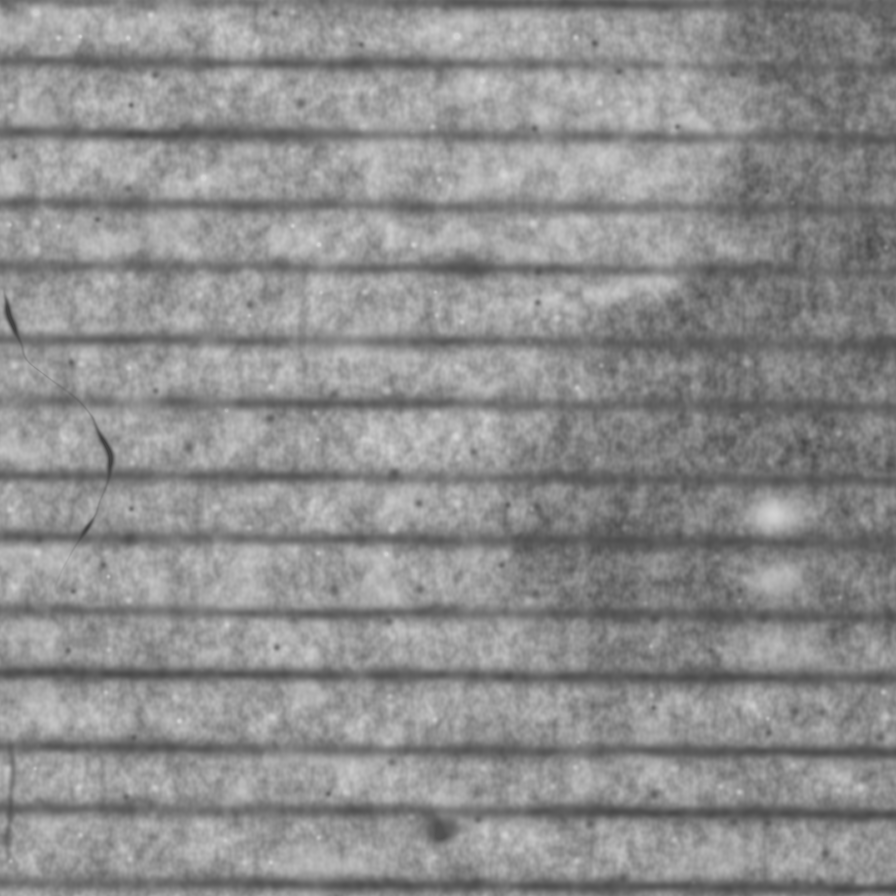
Write a three.js fragment shader that draws this texture.

```glsl
// Weathered grey concrete with horizontal grooves, a dark stain, a crack and pits.
varying vec2 vUv;

const float PI = 3.14159265;
const int GROOVES = 14;
const float PITCH = 0.0754;
const float FIRST_GROOVE = 0.0065;
const float GROOVE_WIDTH = 0.0085;
const float GROOVE_SLOPE = 0.0065;
const float LIGHT_TONE = 0.625;
const float STAIN_TONE = 0.475;
const float GROOVE_TONE = 0.31;
const float CRACK_TONE = 0.22;
const float PIT_TONE = 0.28;
const float CHALK_TONE = 0.87;

vec2 hash2(vec2 p) {
  vec3 h = fract(vec3(p.xyx) * vec3(0.1031, 0.1030, 0.0973));
  h += dot(h, h.yzx + 33.33);
  return fract((h.xx + h.yz) * h.zy);
}

// Gradient noise, about -0.7 to 0.7
float corner(vec2 cell, vec2 f, vec2 offset) {
  float angle = 2.0 * PI * hash2(cell + offset + 71.0).x;
  return dot(vec2(cos(angle), sin(angle)), f - offset);
}

float noise(vec2 p) {
  vec2 cell = floor(p), f = fract(p);
  vec2 u = f * f * f * (f * (f * 6.0 - 15.0) + 10.0);
  float near = mix(corner(cell, f, vec2(0.0)), corner(cell, f, vec2(1.0, 0.0)), u.x);
  float far = mix(corner(cell, f, vec2(0.0, 1.0)), corner(cell, f, vec2(1.0)), u.x);
  return mix(near, far, u.y);
}

float blob(vec2 p, vec2 center, vec2 radius) {
  vec2 d = (p - center) / radius;
  return exp(-dot(d, d));
}

// Soft dots, one in some of the cells
float specks(vec2 p, float cells, float share, float seed) {
  vec2 cell = floor(p * cells);
  vec2 center = 0.35 + 0.3 * hash2(cell + seed);
  vec2 pick = hash2(cell + seed + 19.0);
  float radius = mix(0.09, 0.2, pick.y);
  return step(pick.x, share) * blob(fract(p * cells), center, vec2(radius));
}

// Uneven spacing: neighbouring gaps alternate between short and long
float grooveHeight(float k, float x) {
  float alternate = -cos(PI * k) * clamp(k - 2.0, -1.0, 1.0);
  float height = FIRST_GROOVE + k * PITCH - 0.0042 + 0.0004 * (k - 7.0) + 0.0033 * alternate;
  return height + GROOVE_SLOPE * (x - 0.5) + 0.003 * noise(vec2(x * 9.0, k * 5.3));
}

float stainMask(vec2 p) {
  float edge = 0.80 - 0.14 * smoothstep(0.28, 0.36, p.y) - 0.09 * smoothstep(0.40, 0.55, p.y);
  edge += 0.07 * noise(p * 11.0) + 0.03 * noise(p * 31.0);
  return smoothstep(-0.03, 0.06, p.x - edge) * (1.0 - 0.72 * smoothstep(0.66, 0.80, p.y));
}

float crackMask(vec2 p) {
  float path = 0.006 + 0.020 * smoothstep(0.325, 0.405, p.y)
    + 0.076 * smoothstep(0.39, 0.47, p.y) + 0.020 * smoothstep(0.455, 0.52, p.y)
    - 0.068 * smoothstep(0.52, 0.69, p.y) + 0.006 * noise(p.yy * vec2(38.0, 3.0));
  float width = 0.0016 + 0.0032 * (blob(p.yy, vec2(0.355), vec2(0.03))
    + blob(p.yy, vec2(0.505), vec2(0.035)) + 0.7 * blob(p.yy, vec2(0.59), vec2(0.015)));
  float ends = smoothstep(0.315, 0.335, p.y) * (1.0 - smoothstep(0.58, 0.69, p.y));
  float slant = mix(1.0, 0.55, blob(p.yy, vec2(0.435), vec2(0.02)));
  float d = (p.x - path) * slant / width;
  float main = ends * exp(-d * d) * smoothstep(0.0005, 0.0045, width);
  float low = (p.x - 0.011 - 0.008 * noise(p.yy * vec2(22.0, 4.0))) / 0.004;
  return main + 0.4 * exp(-low * low) * smoothstep(0.81, 0.85, p.y) * (1.0 - smoothstep(0.94, 0.97, p.y));
}

void main() {
  vec2 p = vec2(vUv.x, 1.0 - vUv.y);
  float stain = stainMask(p);
  float tone = mix(LIGHT_TONE, STAIN_TONE, stain);

  // Mottling and grain
  vec2 streak = p * vec2(1.0, 0.8);
  tone += 0.07 * noise(p * 9.0) + 0.10 * noise(p * 21.0);
  tone += 0.11 * noise(streak * 47.0) + 0.13 * noise(streak * 93.0) + 0.07 * noise(streak * 180.0);
  tone += 0.035 * noise(p * vec2(65.0, 7.0));

  // Chalky patches
  float patchy = smoothstep(0.02, 0.5, noise(p * vec2(13.0, 17.0) + 4.0) + 0.4 * noise(p * 43.0));
  float chalk = 0.4 * patchy * (1.0 - 0.8 * stain);
  chalk += 0.40 * blob(p, vec2(0.65, 0.16), vec2(0.16, 0.12)) * (1.0 - stain) * (0.6 + noise(p * 37.0));
  for (int i = 0; i < 3; i++) {
    float fi = float(i);
    chalk += (0.8 - 0.15 * fi) * blob(p, vec2(0.865, 0.575 + 0.073 * fi), vec2(0.033, 0.021));
  }
  chalk += 0.6 * specks(p, 38.0, 0.13, 3.0) * (1.0 - 0.5 * stain);
  tone = mix(tone, CHALK_TONE, clamp(chalk, 0.0, 0.85));

  // Grooves fade and deepen along their length
  float groove = 0.0;
  for (int i = 0; i < GROOVES; i++) {
    float k = float(i);
    float depth = 0.68 + 0.5 * noise(vec2(p.x * 3.5, k * 3.7 + 0.4)) + 0.3 * noise(vec2(p.x * 24.0, k * 7.1));
    depth += 0.2 * smoothstep(0.45, 0.8, p.x) * (smoothstep(0.5, 0.75, p.y) - 0.7 * (1.0 - smoothstep(0.3, 0.5, p.y)));
    float d = (p.y - grooveHeight(k, p.x)) / (GROOVE_WIDTH * (1.0 + 0.5 * noise(vec2(p.x * 17.0, k * 2.3))));
    groove = max(groove, clamp(depth, 0.25, 1.0) * (0.85 * exp(-d * d) + 0.15 * exp(-0.2 * d * d)));
  }
  tone = mix(tone, GROOVE_TONE + 0.06 * noise(p * 80.0), groove);

  // Pits, chipped hole and crack
  vec2 rough = p + 0.012 * vec2(noise(p * 50.0), noise(p * 50.0 + 9.0));
  float pits = 0.6 * specks(p, 31.0, 0.08, 47.0);
  pits += blob(rough, vec2(0.492, 0.926), vec2(0.021, 0.015));
  pits += 0.5 * blob(rough, vec2(0.527, 0.295), vec2(0.018, 0.014));
  tone = mix(tone, PIT_TONE, clamp(pits, 0.0, 0.9));
  tone = mix(tone, CRACK_TONE, clamp(crackMask(p), 0.0, 0.9));

  gl_FragColor = vec4(vec3(clamp(tone, 0.0, 1.0)), 1.0);
}
```
